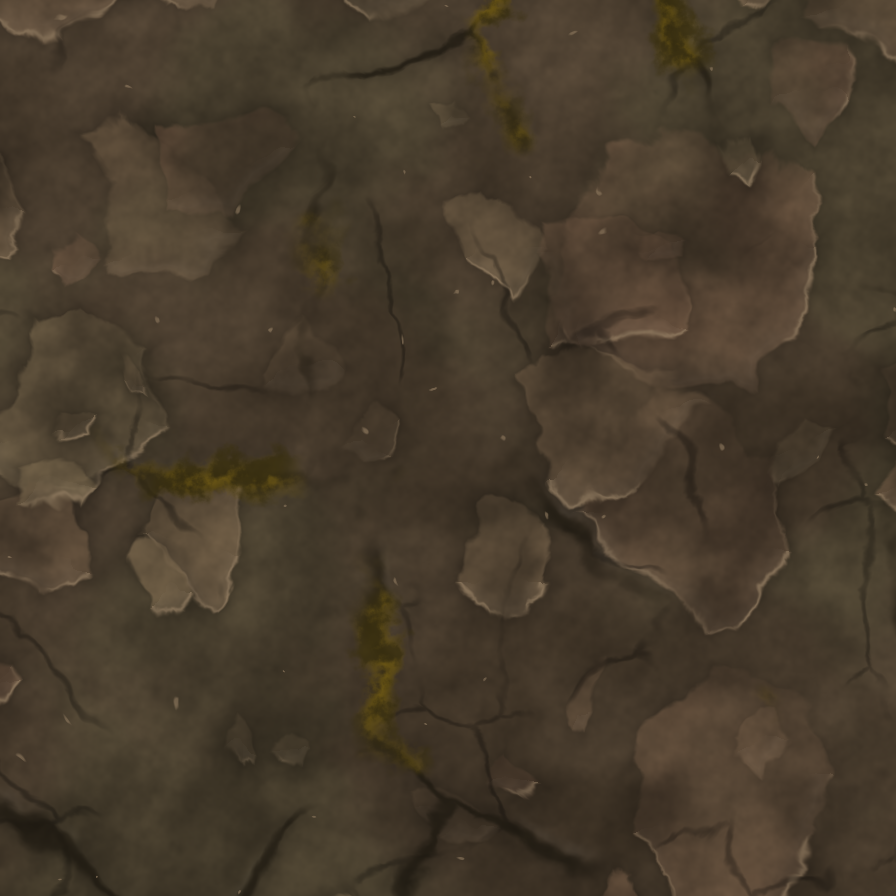
Reproduce this texture procedurally as a Shadertoy shader.

```glsl
const vec3 SOIL_DARK = vec3(0.230, 0.188, 0.138);
const vec3 SOIL_LIGHT = vec3(0.335, 0.278, 0.213);
const vec3 SOIL_OLIVE = vec3(0.272, 0.245, 0.175);
const vec3 STONE_RED = vec3(0.325, 0.248, 0.190);
const vec3 STONE_TAN = vec3(0.355, 0.305, 0.225);
const vec3 RIM = vec3(0.53, 0.45, 0.35);
const vec3 CRACK = vec3(0.125, 0.105, 0.070);
const vec3 MOSS_DARK = vec3(0.23, 0.19, 0.06);
const vec3 MOSS_LIGHT = vec3(0.46, 0.37, 0.08);

vec2 hash2(vec2 p) {
    vec3 q = fract(p.xyx * vec3(0.1031, 0.1030, 0.0973));
    q += dot(q, q.yzx + 33.33);
    return fract((q.xx + q.yz) * q.zy);
}

float noise(vec2 p) {
    vec2 i = floor(p), f = fract(p);
    f = f * f * (3.0 - 2.0 * f);
    float low = mix(hash2(i).x, hash2(i + vec2(1, 0)).x, f.x);
    float high = mix(hash2(i + vec2(0, 1)).x, hash2(i + vec2(1, 1)).x, f.x);
    return mix(low, high, f.y);
}

float fbm(vec2 p) {
    float sum = 0.0, amp = 0.52;
    for (int i = 0; i < 5; i++) {
        sum += amp * noise(p);
        p = mat2(1.6, 1.2, -1.2, 1.6) * p + 7.3;
        amp *= 0.5;
    }
    return sum;
}

vec2 warp(vec2 p, float scale, float amount) {
    return p + amount * (vec2(fbm(p * scale + 11.0), fbm(p * scale + 47.0)) - 0.5);
}

// Distance to the nearest border between random cells
float cellBorder(vec2 p) {
    vec2 base = floor(p), nearest = vec2(0);
    float best = 9.0, border = 9.0;
    for (int k = 0; k < 9; k++) {
        vec2 cell = base + vec2(k % 3 - 1, k / 3 - 1);
        vec2 r = cell + hash2(cell + 71.0) - p;
        if (dot(r, r) < best) { best = dot(r, r); nearest = r; }
    }
    for (int k = 0; k < 25; k++) {
        vec2 cell = base + vec2(k % 5 - 2, k / 5 - 2);
        vec2 r = cell + hash2(cell + 71.0) - p;
        vec2 gap = r - nearest;
        if (dot(gap, gap) > 1e-4) border = min(border, dot(0.5 * (r + nearest), normalize(gap)));
    }
    return border;
}

// Irregular polygon: signed distance and the direction of its nearest side
vec3 polygon(vec2 p, float radius, vec2 seed) {
    vec3 side = vec3(-9.0, 0.0, 0.0);
    for (int i = 0; i < 7; i++) {
        vec2 h = hash2(seed + float(i) * 3.7);
        float angle = (float(i) + 0.8 * h.x) * 0.8976;
        vec2 n = vec2(cos(angle), sin(angle));
        float d = dot(p, n) - radius * (0.65 + 0.55 * h.y);
        if (d > side.x) side = vec3(d, n);
    }
    return side;
}

// Scattered flat stones with a soft shadow and a broken pale lower rim
vec3 addStones(vec3 col, vec2 p, float scale, float chance, float seed, float mottle, float wear) {
    vec2 base = floor(p * scale);
    for (int k = 0; k < 9; k++) {
        vec2 cell = base + vec2(k % 3 - 1, k / 3 - 1);
        vec2 pick = hash2(cell + seed), spot = hash2(cell + seed + 19.0);
        if (pick.x > chance) continue;
        vec2 local = p * scale - cell - 0.25 - 0.5 * spot;
        vec3 side = polygon(local, mix(0.24, 0.48, pick.y), cell + seed + 31.0);
        float d = side.x / scale;
        float lower = smoothstep(-0.1, 0.7, 0.3 * side.y - side.z);
        float inside = 1.0 - smoothstep(-0.003, 0.003, d);
        float shadow = exp(-max(d, 0.0) / 0.014) * (1.0 - inside);
        col *= 1.0 - shadow * (0.10 + 0.14 * wear);
        vec3 tone = mix(STONE_RED, STONE_TAN, spot.y) * (0.76 + 0.46 * mottle);
        col = mix(col, tone, inside * mix(0.4, 0.85, wear));
        float rim = exp(-pow((d + 0.002) / 0.0022, 2.0));
        col = mix(col, RIM, rim * lower * smoothstep(0.3, 0.75, wear) * 0.75);
        col += 0.025 * exp(-abs(d + 0.008) / 0.010) * lower * inside;
    }
    return col;
}

// Pale grit
float grit(vec2 p, float scale) {
    vec2 cell = floor(p * scale), h = hash2(cell + 5.0);
    vec2 local = (fract(p * scale) - 0.25 - 0.5 * h) / scale;
    float size = mix(0.002, 0.005, h.y);
    return step(hash2(cell + 83.0).x, 0.10) * (1.0 - smoothstep(0.3 * size, size, length(local)));
}

float crackLine(float d, float strength, float width) {
    return strength * (1.0 - smoothstep(0.15 * width, width + 0.002, d));
}

void mainImage(out vec4 fragColor, in vec2 fragCoord) {
    vec2 p = fragCoord / iResolution.y;
    vec2 bent = warp(warp(p, 5.0, 0.13), 22.0, 0.030);
    float mottle = smoothstep(0.22, 0.78, fbm(p * 11.0 + 3.0));
    float broad = smoothstep(0.25, 0.75, fbm(p * 3.0 + 29.0));
    float wear = smoothstep(0.28, 0.70, fbm(p * 8.0 + 61.0));

    // Mottled soil
    vec3 col = mix(SOIL_DARK, SOIL_LIGHT, 0.55 * mottle + 0.45 * broad);
    col = mix(col, SOIL_OLIVE * (0.8 + 0.4 * mottle), 0.6 * smoothstep(0.42, 0.62, fbm(p * 3.5 + 90.0)));

    // Stones from large to small
    col = addStones(col, bent, 3.2, 0.55, 13.0, mottle, wear);
    col = addStones(col, bent + 0.37, 6.0, 0.30, 57.0, mottle, wear);
    col = addStones(col, bent + 0.71, 12.0, 0.12, 101.0, mottle, wear);

    // Hairlines and deep cracks with a lit upper lip
    float hair = cellBorder(bent * 5.0 + 4.0) / 5.0;
    col *= 1.0 - 0.28 * crackLine(hair, smoothstep(0.48, 0.62, fbm(p * 6.0 + 17.0)), 0.004);
    float open = smoothstep(0.44, 0.60, fbm(p * 4.0 + 140.0));
    float width = 0.006 + 0.012 * wear;
    float d = cellBorder(bent * 2.5) / 2.5;
    float above = cellBorder((bent - vec2(0.004, 0.018)) * 2.5) / 2.5;
    float crack = crackLine(d, open, width);
    float lip = max(crackLine(above, open, width) - crack, 0.0);
    col += 0.07 * lip * wear * mottle;
    col *= 1.0 - 0.26 * open * exp(-d / 0.022);
    col = mix(col, CRACK, 0.78 * crack);

    // Moss in the cracks
    float tuft = fbm(p * 48.0 + 8.0);
    float patchy = open * smoothstep(0.53, 0.63, fbm(p * 5.0 + 211.0));
    float moss = patchy * (1.0 - smoothstep(0.006, 0.028, d + 0.05 * (tuft - 0.5)));
    col = mix(col, mix(MOSS_DARK, MOSS_LIGHT, smoothstep(0.34, 0.68, tuft)), 0.85 * moss);

    // Grit, brushed relief and fine grain
    col = mix(col, RIM, 0.7 * grit(bent, 17.0));
    float relief = fbm(p * 24.0) - fbm(p * 24.0 + vec2(0.12, -0.22));
    float grain = noise(p * 150.0) + noise(p * 75.0 + 9.0) - 1.0;
    col *= 1.0 + 0.28 * relief + 0.055 * grain;
    fragColor = vec4(clamp(col, 0.0, 1.0), 1.0);
}
```
